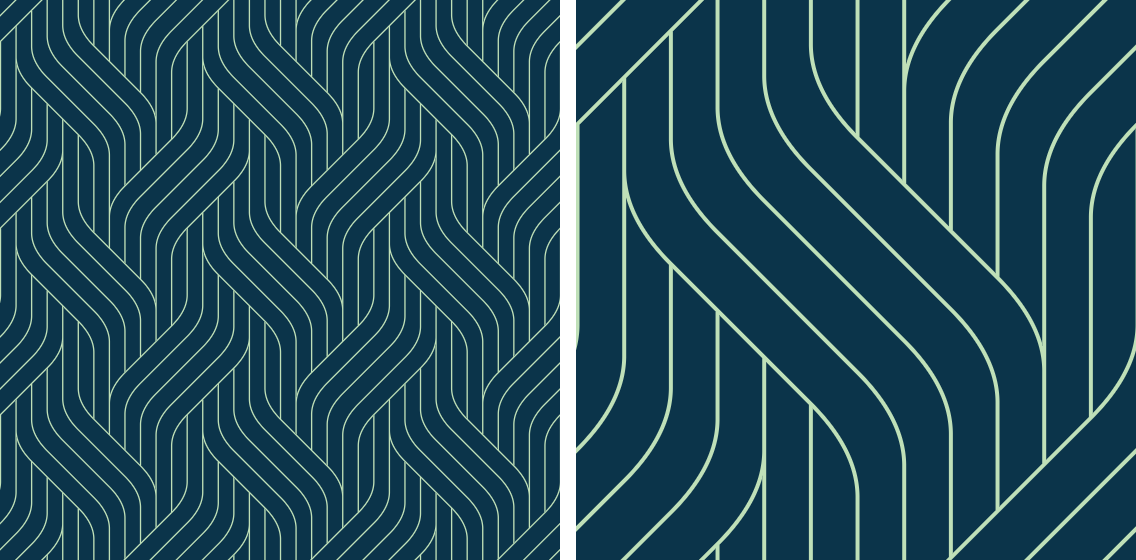
Left, the full canvas; right, a detail of the centre.
Reproduce this pattern procedurally as a Shadertoy shader.

```glsl
// Woven ribbons: fine pale lines on deep blue, running vertically and bending
// into crossing diagonal bands. Each band is five copies of one rounded ramp;
// the opposite band is its glide reflection, and both hide the upright lines.

#define REPEATS 3.0        // tiles across and down
#define PITCH 12.0         // upright lines per tile, also the tile side in units
#define LINE_WIDTH 0.085   // in line spacings
#define BAND_GAPS 4        // gaps between the five lines of a band
#define RUN 5.0            // sideways travel of a band, in spacings
#define STAGGER 0.676      // rise of each bend relative to its left neighbour
#define BEND 1.0           // half height of a rounded bend
#define BAND_START vec2(1.0, 7.156)  // left line: upper x, mid-height of diagonal
#define LINE_SHIFT 0.033   // sideways offset of the whole weave
#define GROUND vec3(0.045, 0.203, 0.290)
#define THREAD vec3(0.750, 0.880, 0.720)

// Zero, then slope one, joined by a parabola; returns value and slope.
vec2 softRamp(float t) {
    float slope = clamp((t + BEND) / (2.0 * BEND), 0.0, 1.0);
    return vec2(BEND * slope * slope + max(t - BEND, 0.0), slope);
}

// Sideways path of a line around its middle, with its slope.
vec2 bendPath(float t) {
    return softRamp(t + 0.5 * RUN) - softRamp(t - 0.5 * RUN);
}

float stroke(float dist, float pixel) {
    return clamp(0.5 + (0.5 * LINE_WIDTH - dist) / pixel, 0.0, 1.0);
}

// One diagonal band: x is its line coverage, y is 1 where it hides the uprights.
vec2 band(vec2 p, float pixel) {
    p = mod(p, PITCH);
    vec2 q = p - BAND_START;

    // Keep only the stretch between the upper and lower bends.
    float middle = STAGGER * 0.5 * RUN;
    float halfSpan = 0.5 * RUN * (1.0 + STAGGER) + BEND;
    float stretch = step(abs(q.y + STAGGER * q.x - middle), halfSpan);

    float nearest = PITCH;
    float leftSide = 0.0;
    float rightSide = 0.0;
    for (int i = 0; i <= BAND_GAPS; i++) {
        float k = float(i);
        vec2 path = bendPath(q.y + STAGGER * k);
        float offset = q.x - k - path.x;
        nearest = min(nearest, abs(offset) * inversesqrt(1.0 + path.y * path.y));
        if (i == 0) leftSide = offset;
        rightSide = offset;
    }
    float inside = step(0.0, leftSide) * step(rightSide, 0.0);
    return stretch * vec2(stroke(nearest, pixel), inside);
}

void mainImage(out vec4 fragColor, in vec2 fragCoord) {
    // Line-spacing units, with y running downwards.
    float side = REPEATS * PITCH;
    vec2 uv = fragCoord / iResolution.xy;
    vec2 p = vec2(uv.x, 1.0 - uv.y) * side - vec2(LINE_SHIFT, 0.0);
    float pixel = side / min(iResolution.x, iResolution.y);

    // Falling band and its mirror image, half a tile lower.
    vec2 falling = band(p, pixel);
    vec2 rising = band(vec2(RUN - p.x, p.y - 0.5 * PITCH), pixel);

    // Upright lines show wherever no band lies over them.
    float upright = stroke(abs(fract(p.x + 0.5) - 0.5), pixel);
    upright *= (1.0 - falling.y) * (1.0 - rising.y);

    float ink = max(upright, max(falling.x, rising.x));
    fragColor = vec4(mix(GROUND, THREAD, ink), 1.0);
}
```
